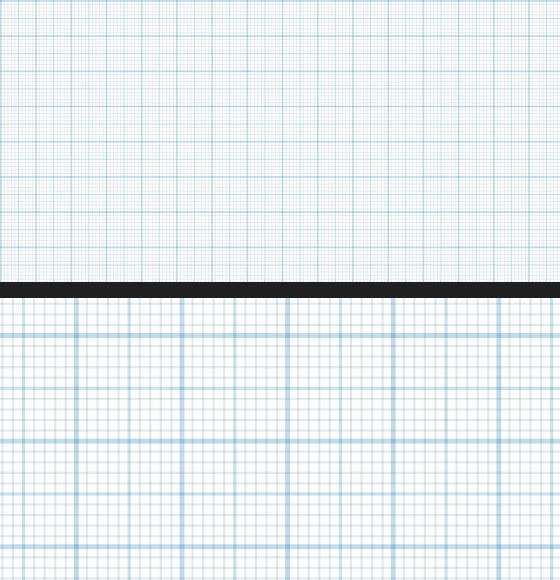
Top: the whole. Bottom: its middle third, enlarged.
A WebGL 1 fragment shader for this pattern:

```glsl
precision highp float;

// Graph paper: square cells ruled in three weights of pale blue ink.
// Each axis is folded to its nearest line; box-filtered coverage tints
// the paper, with slight unevenness of ink along every line.

uniform vec2 u_resolution;

#define CELL 0.12485                     // major spacing, in canvas heights
#define MARGIN 0.0031                    // first line from left and top edges
#define DIVISIONS 10.0                   // fine steps per major cell
#define MAJOR_WIDTH 0.046                // line widths, in cells
#define HALF_WIDTH 0.030
#define FINE_WIDTH 0.020
#define PAPER vec3(0.992, 0.994, 0.996)
#define MAJOR_INK vec3(0.75, 0.855, 0.915)
#define HALF_INK vec3(0.78, 0.885, 0.915)
#define FINE_INK vec3(0.885, 0.915, 0.925)
#define INK_WEAR 0.16                    // loss of ink in the faintest spots

float hash(vec2 p) {
  vec3 q = fract(vec3(p.xyx) * 0.1031);
  q += dot(q, q.yzx + 33.33);
  return fract((q.x + q.y) * q.z);
}

// Smooth value noise along one numbered line
float lineNoise(float along, float id) {
  float cell = floor(along);
  float t = smoothstep(0.0, 1.0, along - cell);
  return mix(hash(vec2(cell, id)), hash(vec2(cell + 1.0, id)), t);
}

// Share of a pixel covered by a line at the given distance
float coverage(float dist, float width, float pixel) {
  return clamp((0.5 * (width + pixel) - dist) / pixel, 0.0, min(1.0, width / pixel));
}

// Tint left by the parallel lines that cross one axis
vec3 ruling(float across, float along, float seed, float pixel) {
  float id = floor(across * DIVISIONS + 0.5);
  float dist = abs(across - id / DIVISIONS);
  float rank = mod(id + 0.5, DIVISIONS);

  // Pick the weight of the nearest line
  float width = FINE_WIDTH;
  vec3 ink = FINE_INK;
  if (rank < 1.0) {
    width = MAJOR_WIDTH;
    ink = MAJOR_INK;
  } else if (abs(rank - 0.5 - 0.5 * DIVISIONS) < 0.25) {
    width = HALF_WIDTH;
    ink = HALF_INK;
  }

  float strength = 1.0 - INK_WEAR * lineNoise(along * 4.0 + 50.0, id + seed);
  return mix(vec3(1.0), ink, coverage(dist, width, pixel) * strength);
}

void main() {
  // Cell coordinates, measured from the top left corner
  vec2 fromTop = vec2(gl_FragCoord.x, u_resolution.y - gl_FragCoord.y);
  vec2 p = (fromTop / u_resolution.y - MARGIN) / CELL;
  float pixel = 1.0 / (u_resolution.y * CELL);

  // Vertical and horizontal lines overprint each other
  vec3 color = PAPER;
  color *= ruling(p.x, p.y, 20.0, pixel);
  color *= ruling(p.y, p.x, 320.0, pixel);
  gl_FragColor = vec4(color, 1.0);
}
```
